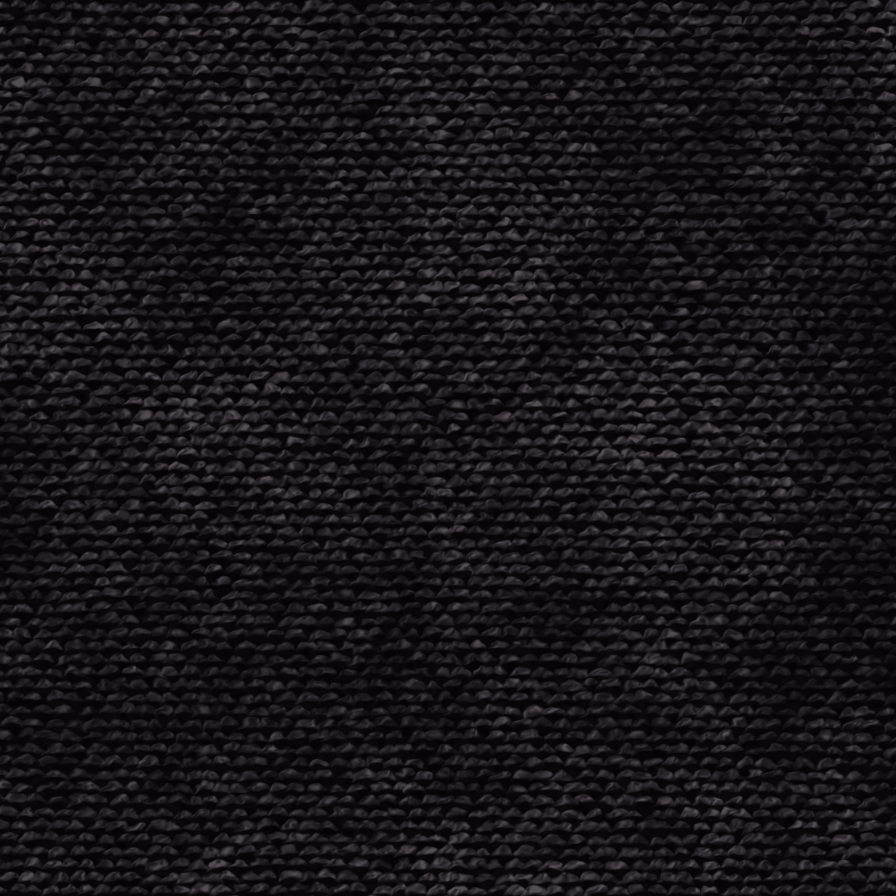
A Shadertoy shader for this texture:

```glsl
// Draws a dark, coarse plain-weave cloth with arched, fuzzy yarn loops around dark holes.

const vec2 REPEATS = vec2(46.0, 70.0);      // loops across, rows down
const vec2 LOOP_RADIUS = vec2(0.70, 0.43);  // in units of one cell
const float ARCH = 1.0;                     // how far loop ends sink
const vec3 GAP_COLOR = vec3(0.020, 0.006, 0.020);
const vec3 YARN_COLOR = vec3(0.245, 0.222, 0.245);

float hash(vec2 p) {
    vec3 h = fract(p.xyx * 0.1031);
    h += dot(h, h.yzx + 33.33);
    return fract((h.x + h.y) * h.z);
}

float valueNoise(vec2 p) {
    vec2 cell = floor(p);
    vec2 f = fract(p);
    f = f * f * (3.0 - 2.0 * f);
    float low = mix(hash(cell), hash(cell + vec2(1.0, 0.0)), f.x);
    float high = mix(hash(cell + vec2(0.0, 1.0)), hash(cell + 1.0), f.x);
    return mix(low, high, f.y);
}

// Brightness of one yarn loop; q is measured from its centre.
float yarnLoop(vec2 q, vec2 id) {
    float tone = hash(id + 17.0);
    float tilt = mix(-0.1, 0.3, hash(id + 41.0));
    vec2 radius = LOOP_RADIUS * mix(0.85, 1.15, hash(id + 73.0));
    q.y += ARCH * q.x * q.x - 0.1 - tilt * q.x;
    vec2 d = q / radius;
    float dome = smoothstep(0.0, 0.95, 1.0 - dot(d, d));

    // Plies of the yarn climb to the right.
    float ply = 0.5 + 0.5 * cos(6.2832 * (1.4 * q.x - 0.9 * q.y + tone));
    float light = 0.97 + 0.2 * d.y;
    float glint = 0.3 * smoothstep(0.88, 1.0, hash(id + 97.0));
    return dome * light * mix(0.74, 1.2, ply) * (0.54 + 0.3 * tone + glint);
}

// Brightest loop among the neighbouring cells, odd rows shifted by half.
float weave(vec2 p) {
    float row = floor(p.y);
    float best = 0.0;
    for (int j = -1; j <= 1; j++) {
        float y = row + float(j);
        float shift = 0.5 * mod(y, 2.0);
        float column = floor(p.x - shift);
        for (int i = -1; i <= 1; i++) {
            vec2 id = vec2(column + float(i), y);
            vec2 jitter = vec2(hash(id + 5.0), hash(id + 29.0)) - 0.5;
            vec2 center = id + vec2(0.5 + shift, 0.5) + jitter * vec2(0.3, 0.22);
            best = max(best, yarnLoop(p - center, id));
        }
    }
    return best;
}

vec3 cloth(vec2 uv) {
    // Threads wander slightly; small kinks roughen the loop outlines.
    vec2 wander = vec2(valueNoise(uv * 7.0), valueNoise(uv * 6.0 + 31.0)) - 0.5;
    vec2 p = uv * REPEATS + wander * vec2(0.8, 0.3);
    vec2 kink = vec2(valueNoise(p * 2.3 + 7.0), valueNoise(p * 2.3 + 53.0)) - 0.5;
    p += kink * vec2(0.3, 0.28);

    // Short fibres lean with the plies.
    vec2 fibre = vec2(p.x * 6.0 - p.y * 2.5, p.y * 3.6 + p.x);
    float fuzz = mix(0.45, 1.55, valueNoise(fibre));
    float wear = 1.0 + 0.55 * (valueNoise(uv * 4.0 + 63.0) - 0.5)
                     + 0.55 * (valueNoise(uv * 16.0 + 87.0) - 0.5);
    float under = 0.12 * valueNoise(p * 3.0 + 11.0); // yarn deep in the gaps
    float tone = max(weave(p) * fuzz * wear, under);
    return mix(GAP_COLOR, YARN_COLOR, min(tone, 1.4));
}

void mainImage(out vec4 fragColor, in vec2 fragCoord) {
    // Four samples per pixel smooth the edges.
    vec3 color = vec3(0.0);
    for (int k = 0; k < 4; k++) {
        vec2 offset = vec2(k % 2, k / 2) * 0.5 - 0.25;
        color += cloth((fragCoord + offset) / iResolution.xy);
    }
    fragColor = vec4(color * 0.25, 1.0);
}
```
